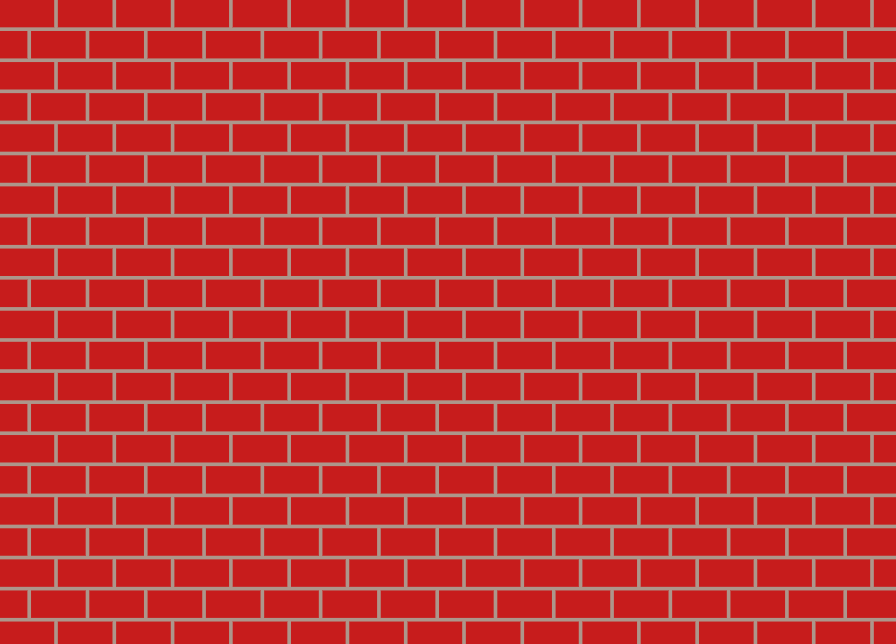
Give the GLSL for this pattern, as a Shadertoy shader.

```glsl
// A flat red brick wall in running bond with thin grey-brown mortar.
// Repeated distances to the bed and head joints are turned into smooth
// coverage; every second course is shifted by nearly half a brick.

const vec3 BRICK_RED = vec3(0.78, 0.11, 0.11);
const vec3 MORTAR_GREY = vec3(0.68, 0.59, 0.545);

// All lengths are fractions of the canvas width.
const vec2 BRICK_PITCH = vec2(0.06505, 0.03469);
const vec2 FIRST_JOINT = vec2(0.0326, 0.0271);
const float COURSE_SHIFT = 0.46;   // fraction of a brick
const float JOINT_WIDTH = 0.00406;

// Distance to the nearest of the lines spaced by pitch.
float repeatedLine(float x, float pitch) {
    return abs(fract(x / pitch + 0.5) - 0.5) * pitch;
}

// Antialiased coverage of a line of the given width.
float lineCoverage(float dist, float width, float pixel) {
    return clamp((0.5 * width - dist) / pixel + 0.5, 0.0, 1.0);
}

// Mortar coverage of a running bond, from 0 (brick) to 1 (joint).
float runningBond(vec2 p, vec2 pitch, float shift, float width, float pixel) {
    float course = floor(p.y / pitch.y);
    float offset = mod(course, 2.0) * shift * pitch.x;
    float bed = lineCoverage(repeatedLine(p.y, pitch.y), width, pixel);
    float head = lineCoverage(repeatedLine(p.x - offset, pitch.x), width, pixel);
    return max(bed, head);
}

void mainImage(out vec4 fragColor, in vec2 fragCoord) {
    float pixel = 1.0 / iResolution.x;
    vec2 p = fragCoord * pixel - FIRST_JOINT;
    float mortar = runningBond(p, BRICK_PITCH, COURSE_SHIFT, JOINT_WIDTH, pixel);
    fragColor = vec4(mix(BRICK_RED, MORTAR_GREY, mortar), 1.0);
}
```
